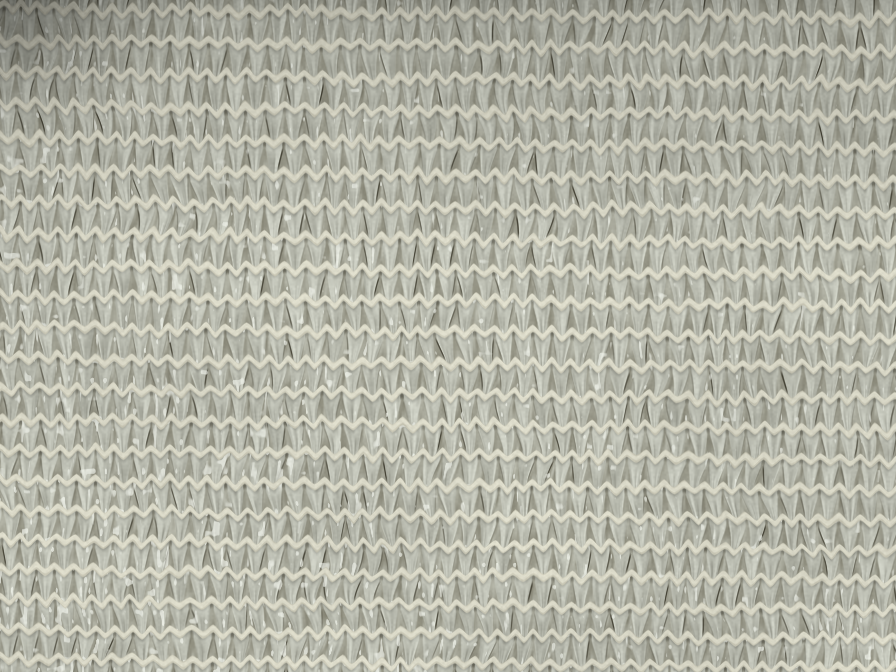
A Shadertoy shader for this texture:

```glsl
const float COLUMNS = 47.0;
const float ROWS_TOP = 20.4;      // row density at the top edge
const float ROWS_GROWTH = 1.3;    // extra rows gained towards the bottom
const float ROW_OFFSET = 0.245;
const float ROW_TILT = 0.35;
const float ZIGZAG_HEIGHT = 0.13;
const float YARN_HALF_WIDTH = 0.115;
const float LOOP_TOP = 0.47;      // half widths of a hanging loop
const float LOOP_BOTTOM = 0.20;
const float WOBBLE = 0.45;
const vec3 YARN_LIGHT = vec3(0.845, 0.84, 0.775);
const vec3 YARN_SHADE = vec3(0.70, 0.69, 0.62);
const vec3 STRAND_LIGHT = vec3(0.80, 0.81, 0.765);
const vec3 STRAND_SHADE = vec3(0.585, 0.59, 0.545);
const vec3 GAP = vec3(0.52, 0.515, 0.455);
const vec3 HOLE = vec3(0.23, 0.22, 0.17);
const vec3 GLINT = vec3(0.93, 0.94, 0.91);

float hash(vec2 p) {
    vec3 q = fract(vec3(p.xyx) * 0.1031);
    q += dot(q, q.yzx + 33.33);
    return fract((q.x + q.y) * q.z);
}

float noise(vec2 p) {
    vec2 i = floor(p), f = fract(p);
    f = f * f * (3.0 - 2.0 * f);
    return mix(mix(hash(i), hash(i + vec2(1, 0)), f.x),
               mix(hash(i + vec2(0, 1)), hash(i + vec2(1, 1)), f.x), f.y);
}

// Soft stripe of half width w around zero
float stripe(float d, float w, float soft) {
    return 1.0 - smoothstep(w - soft, w + soft, abs(d));
}

// Hanging loops; u runs across one stitch, v down from its yarn
vec3 loops(float x, float u, float v, vec2 cell, float soft) {
    float seed = hash(cell + 7.0);
    float halfWidth = mix(LOOP_TOP, LOOP_BOTTOM, smoothstep(0.1, 1.0, v));
    float across = u / halfWidth;

    // Gap behind the loops
    float backStreak = noise(vec2(x * 7.0 + v, cell.y * 5.0 + v * 2.0));
    vec3 color = mix(GAP, STRAND_LIGHT, 0.65 * backStreak);

    // Loop made of flat strands converging downwards
    float streak = noise(vec2(across * 2.6 + seed * 61.0, v * 1.6 + cell.y * 3.0));
    float tone = 0.25 + 0.8 * streak;
    tone -= 0.3 * stripe(across - (seed - 0.5) * 0.6, 0.12, 0.14) * smoothstep(0.2, 0.6, v);
    vec3 strand = mix(STRAND_SHADE, STRAND_LIGHT, clamp(tone, 0.0, 1.0));
    color = mix(color, strand, stripe(u, halfWidth, soft + 0.03));

    // Dark slit beside the loop
    float side = hash(cell + 19.0) < 0.5 ? -1.0 : 1.0;
    float slit = stripe(u - side * (halfWidth + 0.02), 0.045, soft * 0.7 + 0.02);
    slit *= smoothstep(0.22, 0.45, v) * (1.0 - smoothstep(0.7, 0.95, v));
    float depth = hash(cell + 31.0);
    color = mix(color, HOLE, slit * (0.12 + 0.8 * depth * depth * depth));

    // Small hole below the yarn peak
    float peak = stripe(0.5 - abs(u), 0.09, soft) * stripe(v - 0.19, 0.08, 0.07);
    return mix(color, HOLE, peak * 0.55 * noise(vec2(x + 0.5, cell.y * 3.0)));
}

// Cream yarn; d is the signed offset from its centre line
vec3 yarn(float x, float d, float row) {
    float fibre = noise(vec2(x * 3.0 + d * 9.0, d * 16.0 + row * 13.0));
    float roundness = 1.0 - smoothstep(0.25, 1.1, abs(d + 0.02) / YARN_HALF_WIDTH);
    return mix(YARN_SHADE, YARN_LIGHT, clamp(0.3 + 0.6 * roundness + 0.3 * fibre, 0.0, 1.0));
}

void mainImage(out vec4 fragColor, in vec2 fragCoord) {
    vec2 uv = fragCoord / iResolution.xy;
    float down = 1.0 - uv.y;

    // Uneven knitted grid
    float x = uv.x * COLUMNS;
    float r = down * (ROWS_TOP + ROWS_GROWTH * down) - ROW_OFFSET - ROW_TILT * uv.x;
    vec2 grid = vec2(x, r);
    x += WOBBLE * (noise(grid * vec2(0.35, 0.8)) - 0.5);
    r += 0.14 * (noise(grid * vec2(0.6, 0.9) + 40.0) - 0.5);
    float u = fract(x) - 0.5;

    // Zigzag bends each row
    float zigzag = mix(4.0 * abs(u) - 1.0, -cos(6.28318 * u), 0.6);
    float height = ZIGZAG_HEIGHT * (0.7 + 0.6 * noise(grid * vec2(0.9, 1.1) + 80.0));
    float d = r + height * zigzag;
    float row = floor(d + 0.5);
    float v = fract(d);
    vec2 cell = vec2(floor(x), floor(d)) + 50.0;
    float softX = 0.7 * COLUMNS / iResolution.x;
    float softY = 0.8 * (ROWS_TOP + ROWS_GROWTH) / iResolution.y;

    vec3 color = loops(x, u, v, cell, softX);
    color *= 1.0 - 0.16 * (1.0 - smoothstep(0.08, 0.27, v));

    // Glossy flecks, denser towards the lower left
    float gloss = noise(vec2(x * 4.5, r * 3.0) + 120.0);
    float shine = smoothstep(0.84, 0.96, gloss + 0.09 * (down - uv.x));
    color = mix(color, GLINT, 0.65 * shine);

    float width = YARN_HALF_WIDTH * (0.85 + 0.35 * noise(vec2(x * 1.7, row * 9.0)));
    float offset = d - row;
    color = mix(color, yarn(x, offset, row + 50.0), stripe(offset, width, softY + 0.01));

    // Broad light falloff and fine grain
    float light = 0.95 + 0.07 * smoothstep(0.0, 0.5, down);
    light -= 0.28 * exp(-dot(uv - vec2(0, 1), uv - vec2(0, 1)) * 55.0);
    light -= 0.10 * exp(-down * 28.0);
    light += 0.05 * (noise(uv * 5.0 + 9.0) - 0.5);
    light += 0.05 * (noise(uv * vec2(400, 300)) - 0.5);
    fragColor = vec4(clamp(color * light, 0.0, 1.0), 1.0);
}
```
